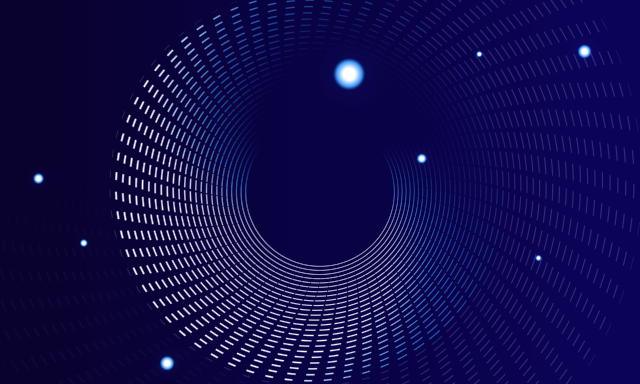
Give the GLSL for this background, as a Shadertoy shader.

```glsl
// A tunnel of dashed rings on deep indigo, lit from the lower left, with glowing orbs.
// Ring spacing grows outward while the centre drifts; each ring is cut into twisted
// dashes by polar repetition and tinted by its angle to a slowly turning light axis.

#define INNER_RADIUS 0.1935
#define BRIGHT_RADIUS 0.513
#define OUTER_RADIUS 0.905
#define FIRST_GAP 0.0109
#define GAP_GROWTH 0.018
#define DASH_COUNT 62.0
#define DASH_TWIST 0.09
#define CENTRE_DRIFT vec2(-0.088, 0.040)

const float TAU = 6.2831853;
const vec3 WHITE = vec3(0.95, 0.96, 1.0);
const vec3 BLUE = vec3(0.17, 0.52, 0.93);
const vec3 VIOLET = vec3(0.34, 0.34, 0.64);

// Orb centre in xy, radius in z
const vec3 ORBS[8] = vec3[8](
    vec3(0.076, 0.307, 0.042), vec3(0.689, 0.366, 0.018),
    vec3(0.415, 0.359, 0.008), vec3(0.265, 0.087, 0.013),
    vec3(-0.733, 0.035, 0.014), vec3(-0.615, -0.133, 0.010),
    vec3(-0.398, -0.446, 0.019), vec3(0.569, -0.172, 0.008));

// Share of a soft sample of the given width covered by a band
float bandCoverage(float dist, float halfWidth, float sampleWidth) {
    float halfSample = 0.5 * sampleWidth;
    float overlap = min(dist + halfSample, halfWidth) - max(dist - halfSample, -halfWidth);
    return clamp(overlap / sampleWidth, 0.0, 1.0);
}

vec3 background(vec2 p) {
    float x = p.x / 1.67 + 0.5;
    vec3 dark = vec3(0.035, 0.006, 0.180);
    vec3 middle = vec3(0.036, 0.008, 0.265);
    vec3 bright = vec3(0.045, 0.012, 0.345);
    vec3 color = mix(dark, middle, smoothstep(0.0, 0.52, x));
    return mix(color, bright, smoothstep(0.5, 1.0, x));
}

vec3 addRings(vec3 color, vec2 p, float pixel) {
    // Solve for the radius of the drifting circle through p
    vec2 q = p;
    float radius = length(q);
    for (int i = 0; i < 4; i++) {
        q = p - CENTRE_DRIFT * (radius - INNER_RADIUS);
        radius = length(q);
    }
    float angle = atan(q.y, q.x);
    float outward = max(radius - INNER_RADIUS, 0.0);
    float depth = clamp(outward / (BRIGHT_RADIUS - INNER_RADIUS), 0.0, 1.0);

    // Nearest ring
    float ring = round(log(1.0 + GAP_GROWTH * outward / FIRST_GAP) / GAP_GROWTH);
    float ringRadius = INNER_RADIUS + FIRST_GAP * (exp(ring * GAP_GROWTH) - 1.0) / GAP_GROWTH;

    // Light turns from the bottom of the inner rings to the left of the outer ones
    float axis = mix(-1.57, -2.80, depth);
    float facing = cos(angle - axis);
    float light = smoothstep(mix(-0.65, -1.18, depth), 0.05, facing);
    float whiteness = smoothstep(-0.20, 0.60, facing);

    // Dashes, solid near the middle and shorter outward, longest on the right
    float stretch = smoothstep(0.3, 1.0, cos(angle));
    float dashReach = mix(BRIGHT_RADIUS, OUTER_RADIUS, stretch) - INNER_RADIUS;
    float duty = mix(1.03, 0.38, pow(min(outward / dashReach, 1.0), 1.3));
    float phase = fract(angle * DASH_COUNT / TAU + DASH_TWIST * ring) - 0.5;
    float along = (abs(phase) - 0.5 * duty) * TAU * radius / DASH_COUNT;
    float dash = duty >= 1.0 ? 1.0 : clamp(0.5 - along / (1.3 * pixel), 0.0, 1.0);
    float halfWidth = mix(0.0009, mix(0.0014, 0.0023, whiteness), depth);
    float mask = dash * bandCoverage(radius - ringRadius, halfWidth, 1.3 * pixel);

    // Bright disc of rings, then the faint outer field
    float insideBright = 1.0 - smoothstep(BRIGHT_RADIUS, BRIGHT_RADIUS + 0.008, radius);
    float insideField = 1.0 - smoothstep(OUTER_RADIUS - 0.01, OUTER_RADIUS, radius);
    float rightSide = smoothstep(-0.25, 0.65, cos(angle));
    float lowLeft = 0.08 * smoothstep(0.1, -0.4, sin(angle));
    float field = smoothstep(0.30, 0.62, radius) * insideField * mix(lowLeft, 0.55, rightSide);
    color = mix(color, VIOLET, mask * field * (1.0 - light * insideBright));
    return mix(color, mix(BLUE, WHITE, whiteness), mask * light * insideBright);
}

vec3 addOrbs(vec3 color, vec2 p, float pixel) {
    for (int i = 0; i < 8; i++) {
        float size = ORBS[i].z;
        float dist = length(p - ORBS[i].xy);
        float body = 1.0 - smoothstep(size * 0.76 - 0.5 * pixel, size + 0.5 * pixel, dist);
        float core = 1.0 - smoothstep(size * 0.30, size * 0.88, dist);
        float halo = exp(-dist * dist / (size * size * 2.0));
        color += vec3(0.02, 0.08, 0.18) * halo * 0.4;
        color = mix(color, mix(vec3(0.20, 0.58, 0.98), vec3(1.0), core), body);
    }
    return color;
}

void mainImage(out vec4 fragColor, in vec2 fragCoord) {
    float pixel = 1.0 / iResolution.y;
    vec2 p = (fragCoord - 0.5 * iResolution.xy) * pixel;
    vec3 color = background(p);
    color = addRings(color, p, pixel);
    color = addOrbs(color, p, pixel);
    fragColor = vec4(clamp(color, 0.0, 1.0), 1.0);
}
```
